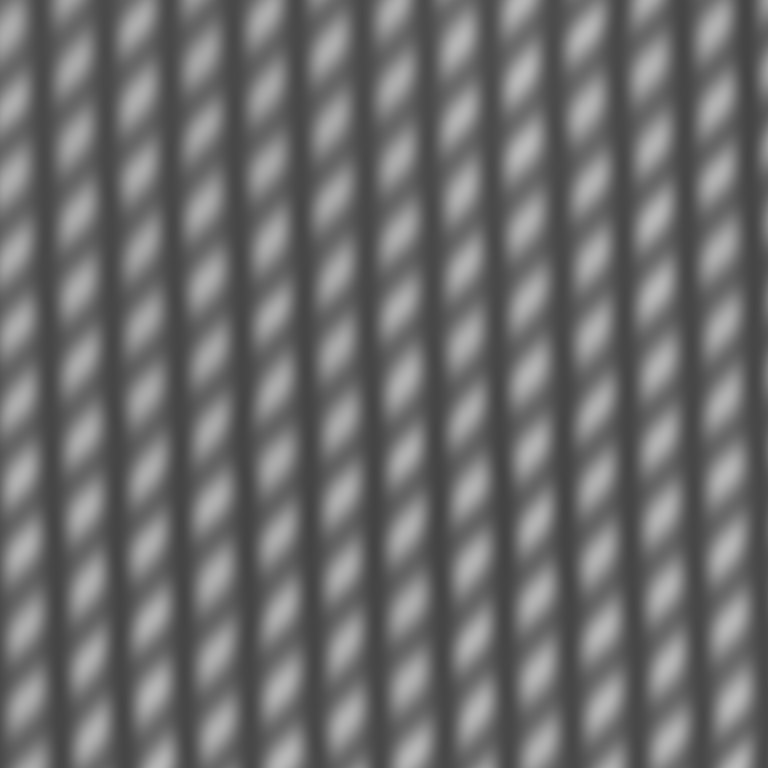
Reproduce this pattern procedurally as a three.js fragment shader.

```glsl
varying vec2 vUv;

const float TAU = 6.2831853;

float hash(vec2 p) {
  vec3 q = fract(p.xyx * vec3(0.1031, 0.1030, 0.0973));
  q += dot(q, q.yzx + 33.33);
  return fract((q.x + q.y) * q.z);
}

float valueNoise(vec2 p) {
  vec2 cell = floor(p);
  vec2 f = fract(p);
  f = f * f * (3.0 - 2.0 * f);
  float low = mix(hash(cell), hash(cell + vec2(1.0, 0.0)), f.x);
  float high = mix(hash(cell + vec2(0.0, 1.0)), hash(cell + vec2(1.0, 1.0)), f.x);
  return mix(low, high, f.y);
}

void main() {
  // Slightly leaning cords, with a small sideways wobble
  float cord = 11.96 * (vUv.x + 0.027 * vUv.y) - 0.435;
  cord += 0.06 * (valueNoise(vUv * vec2(12.0, 14.0) + 40.0) - 0.5);
  float cordId = floor(cord + 0.5);

  // Diagonal twist, steepest along the crown of each cord
  float twist = 10.295 * vUv.y - 0.548 * cord - 4.893;
  twist -= 0.04 * sin(TAU * cord);
  twist += 0.06 * (valueNoise(vUv * 11.0 + 80.0) - 0.5);

  // Rounded cord profile and soft strand highlights
  float crown = 1.0 - pow(0.5 - 0.5 * cos(TAU * cord), 1.4);
  float strand = 0.5 + 0.5 * cos(TAU * twist);

  // Uneven light across the cloth and from cord to cord
  float cloth = valueNoise(vUv * 3.0 + 7.0) - 0.5;
  float wear = valueNoise(vec2(cordId + 20.0, vUv.y * 6.0)) - 0.5;
  float dimCorner = smoothstep(0.9, 0.0, distance(vUv, vec2(0.15, 1.0)));
  float light = 1.0 + 0.06 * cloth + 0.1 * wear - 0.1 * dimCorner;

  float gap = 0.28 + 0.03 * cloth + 0.02 * dimCorner;
  float shade = gap + crown * (0.13 + 0.3 * strand) * light;
  gl_FragColor = vec4(vec3(shade), 1.0);
}
```
